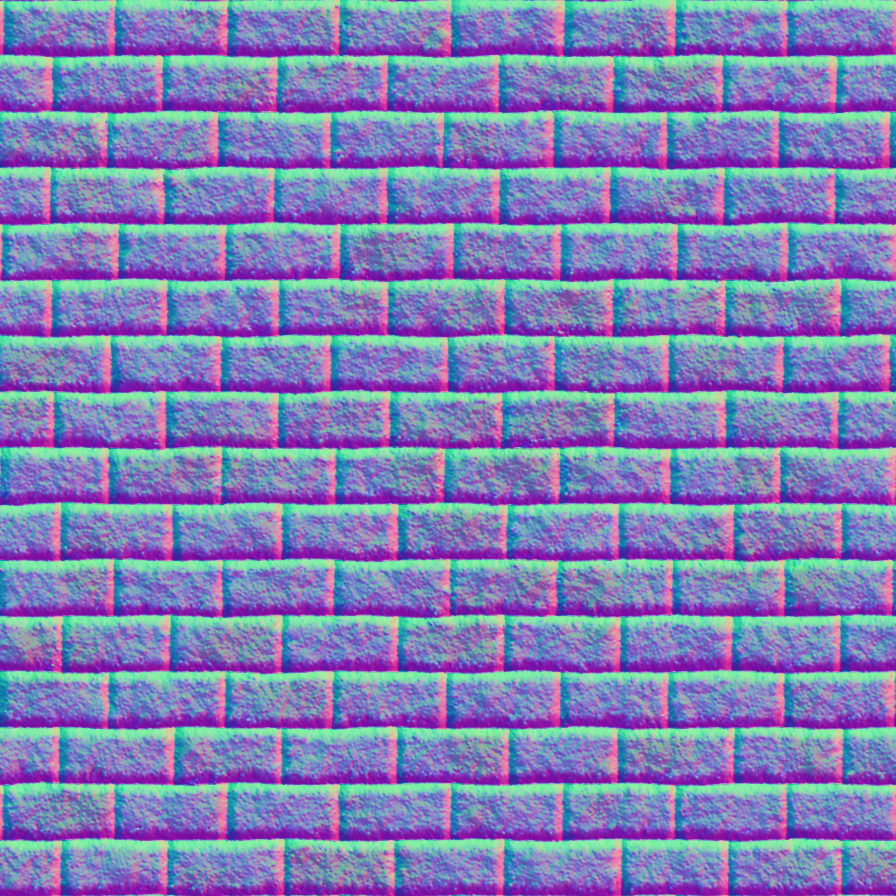
This texture map is drawn by a WebGL 1 fragment shader. Its source:

```glsl
precision highp float;
// Tangent-space normal map of a rough brick wall in running bond.
// Rounded brick edges and wrapping cellular bumps each give a surface slope;
// the summed slope becomes a normal, shortened where the stone is rough.

uniform vec2 u_resolution;

const vec2 BRICKS = vec2(8.0, 16.0);    // repeats across and down
const float ROW_JITTER = 0.10;          // sideways shift per row, in bricks
const float JOINT_JITTER = 0.014;       // uneven brick lengths, in bricks
const float ROW_WAVE = 0.0009;          // waviness of the bed joints
const float RAGGED_JOINT = 0.0013;      // small wobble of the joints
const float RAGGED_BEVEL = 0.0075;      // uneven inner border of the bevels
const float JOINT_HALF_WIDTH = 0.0018;
const float SIDE_BEVEL = 0.0102;
const float TOP_BEVEL = 0.0126;
const float BOTTOM_BEVEL = 0.0128;
const float SIDE_SLOPE = 2.6;
const float TOP_SLOPE = 2.7;
const float BOTTOM_SLOPE = 3.0;
const float DOME_SLOPE = 0.45;          // gentle bulge of the whole face
const float GRAIN_CELLS = 36.0;         // coarsest grain, cells per canvas
const float GRAIN_SLOPE = 0.20;         // slope of the coarsest grain
const float GRAIN_GAIN = 1.25;          // slope growth per finer layer
const float PATCH_CELLS = 14.0;         // size of the worn patches
const float FACE_LENGTH = 0.60;         // normal length on the faces
const float PATCH_LENGTH = 0.48;        // normal length in worn patches
const float EDGE_LENGTH = 0.93;         // normal length on the bevels
const float TAU = 6.2831853;

vec3 hash3(vec2 p) {
  vec3 q = fract(p.xyx * vec3(0.1031, 0.1030, 0.0973));
  q += dot(q, q.yxz + 33.33);
  return fract((q.xxy + q.yzz) * q.zyx);
}

// Wrapping cellular noise: one random round bump per cell.
// Returns height in x and its gradient (per cell) in yz.
vec3 bumps(vec2 uv, float cells) {
  vec2 p = uv * cells;
  vec2 base = floor(p);
  vec3 sum = vec3(0.0);
  for (int j = -1; j <= 1; j++) {
    for (int i = -1; i <= 1; i++) {
      vec2 cell = base + vec2(float(i), float(j));
      vec3 rnd = hash3(mod(cell, cells) + cells * 1.7);
      vec2 v = p - cell - rnd.xy;
      float k = max(0.0, 1.0 - dot(v, v));
      sum += (2.0 * rnd.z - 1.0) * k * k * vec3(k, -6.0 * v);
    }
  }
  return sum;
}

// Layered grain: height in x, slope in yz.
vec3 stoneGrain(vec2 uv) {
  vec3 sum = vec3(0.0);
  float cells = GRAIN_CELLS;
  float slope = GRAIN_SLOPE;
  for (int layer = 0; layer < 4; layer++) {
    sum += slope * bumps(uv, cells);
    cells *= 2.0;
    slope *= GRAIN_GAIN;
  }
  return sum;
}

// Strength of a bevel at distance d from its edge, fading at the joint.
float bevel(float d, float width, float ragged, float soft) {
  float inner = 1.0 - smoothstep(0.25 * width, 1.25 * width, d + ragged);
  return inner * smoothstep(0.0, soft, d);
}

void main() {
  vec2 uv = gl_FragCoord.xy / u_resolution;
  vec3 grain = stoneGrain(uv);
  float soft = max(JOINT_HALF_WIDTH, 0.6 / u_resolution.y);

  // Brick grid with wavy courses and uneven lengths
  vec2 p = uv + RAGGED_JOINT * grain.x;
  p.y += ROW_WAVE * (sin(TAU * (5.0 * uv.x + 3.0 * uv.y))
                   + 0.7 * sin(TAU * (9.0 * uv.x - 7.0 * uv.y) + 1.3));
  p *= BRICKS;
  float row = mod(floor(p.y), BRICKS.y);
  vec3 rowRnd = hash3(vec2(row, 7.0));
  p.x += 0.5 * (1.0 - mod(row, 2.0)) + ROW_JITTER * (rowRnd.x - 0.5);
  p.x += JOINT_JITTER * (sin(TAU * (3.0 * uv.x + rowRnd.y))
                       + sin(TAU * (5.0 * uv.x + rowRnd.z)));
  vec2 local = fract(p);
  vec2 brick = vec2(mod(floor(p.x), BRICKS.x), row);
  vec3 brickRnd = hash3(brick + 19.0);

  // Rounded edges
  vec2 low = local / BRICKS;
  vec2 high = (1.0 - local) / BRICKS;
  float ragged = RAGGED_BEVEL * grain.x;
  float left = bevel(low.x, SIDE_BEVEL, ragged, soft);
  float right = bevel(high.x, SIDE_BEVEL, ragged, soft);
  float bottom = bevel(low.y, BOTTOM_BEVEL, ragged, soft);
  float top = bevel(high.y, TOP_BEVEL, ragged, soft);
  vec2 tilt = vec2(SIDE_SLOPE * (right - left),
                   TOP_SLOPE * top - BOTTOM_SLOPE * bottom);
  tilt += DOME_SLOPE * (local - 0.5) * vec2(0.5, 1.0);
  tilt += 0.12 * (brickRnd.xy - 0.5);

  // Worn patches make parts of some bricks rougher and duller
  float wear = bumps(uv, PATCH_CELLS).x + 0.5 * (brickRnd.z - 0.5);
  float worn = smoothstep(-0.1, 0.7, wear);
  float edge = max(max(left, right), max(top, bottom));
  tilt -= grain.yz * mix(0.95, 1.6, worn) * (1.0 - 0.2 * edge);

  float size = mix(mix(FACE_LENGTH, PATCH_LENGTH, worn), EDGE_LENGTH, edge);
  vec3 normal = size * normalize(vec3(tilt, 1.0));
  gl_FragColor = vec4(0.5 + 0.5 * normal, 1.0);
}
```
